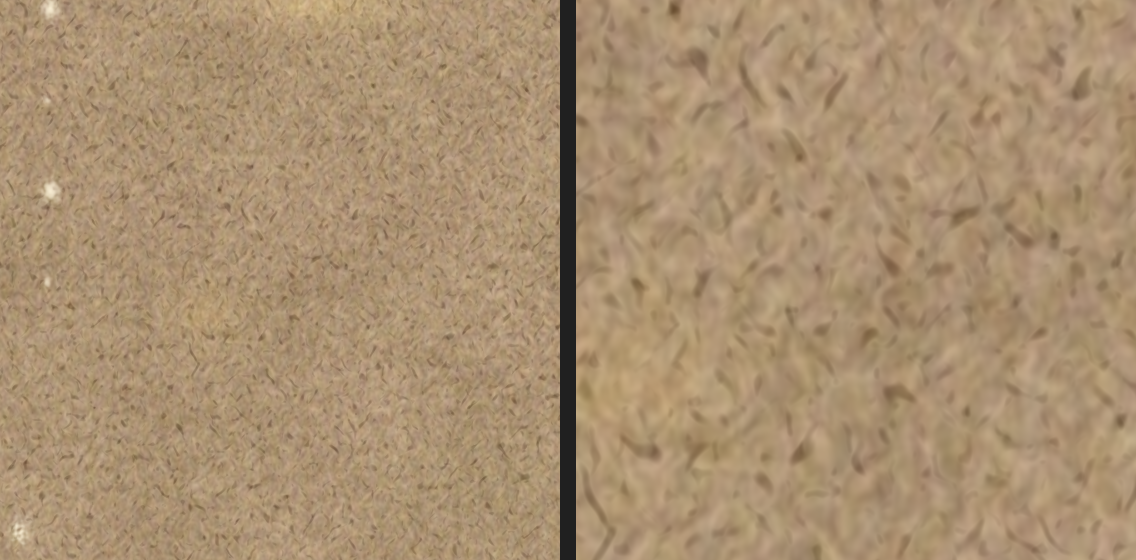
Left, the full canvas; right, a detail of the centre.
This texture is drawn by a Shadertoy shader. Its source:

```glsl
vec2 randomGradient(vec2 cell) {
    uvec2 h = uvec2(ivec2(cell) + 4096);
    uint n = h.x * 1597334677u ^ h.y * 3812015801u;
    n = (n ^ (n >> 15)) * 2246822519u;
    n = (n ^ (n >> 13)) * 3266489917u;
    n ^= n >> 16;
    float angle = float(n & 65535u) / 65536.0 * 6.28318;
    return vec2(cos(angle), sin(angle));
}

float gradientNoise(vec2 p) {
    vec2 i = floor(p), f = p - i;
    vec2 u = f * f * f * (f * (f * 6.0 - 15.0) + 10.0);
    vec2 e = vec2(1, 0);
    float low = mix(dot(randomGradient(i), f),
                    dot(randomGradient(i + e.xy), f - e.xy), u.x);
    float high = mix(dot(randomGradient(i + e.yx), f - e.yx),
                     dot(randomGradient(i + e.xx), f - e.xx), u.x);
    return mix(low, high, u.y);
}

// Upright grains, leaning left in some patches and right in others
float leaningGrain(vec2 p, vec2 scale) {
    float patchSide = smoothstep(-0.2, 0.2, gradientNoise(p * 21.0 + scale));
    vec2 leftLean = vec2(p.x + 0.45 * p.y, p.y) * scale;
    vec2 rightLean = vec2(p.x - 0.6 * p.y, p.y) * scale + 37.0;
    return mix(gradientNoise(leftLean), gradientNoise(rightLean), patchSide);
}

// Soft spot of light with a ragged rim
float glint(vec2 p, vec2 center, float radius) {
    vec2 d = (p - center) * vec2(1.0, 0.8);
    float rim = 1.0 + 0.8 * gradientNoise(p * 110.0);
    return exp(-dot(d, d) / (radius * radius * rim * rim));
}

void mainImage(out vec4 fragColor, in vec2 fragCoord) {
    vec2 p = fragCoord / iResolution.y;
    vec2 warped = p + 0.004 * vec2(gradientNoise(p * 48.0 + 5.0),
                                   gradientNoise(p * 48.0 + 71.0));

    // Layers of mottling, coarse to fine
    float tone = 0.045 * gradientNoise(p * 5.0 + 11.0)
               + 0.045 * gradientNoise(warped * 26.0 + 3.0)
               + 0.115 * leaningGrain(warped, vec2(92, 58))
               + 0.060 * gradientNoise(warped * vec2(165, 125) + 9.0);

    // Sparse dark flecks
    float flecks = smoothstep(0.16, 0.52, leaningGrain(warped + 3.7, vec2(84, 56)));
    float smallFlecks = smoothstep(0.24, 0.55, gradientNoise(warped * vec2(112, 90) + 60.0));
    tone -= 0.13 * flecks + 0.08 * smallFlecks;

    vec3 color = vec3(0.682, 0.582, 0.458) + tone * vec3(1.0, 1.0, 0.93);

    // Faint drift between pink, olive and yellow
    color += vec3(0.022, -0.012, 0.012) * gradientNoise(p * vec2(64, 38) + 20.0);
    color += vec3(0.008, 0.004, -0.045) * gradientNoise(p * vec2(52, 34) + 90.0);
    color += vec3(0.010, -0.002, 0.012) * gradientNoise(p * 4.0 + 50.0);

    // Warm pale stains
    vec2 topStain = (p - vec2(0.57, 1.0)) / vec2(0.14, 0.06);
    vec2 middleStain = (p - vec2(0.37, 0.44)) / vec2(0.06, 0.05);
    color += vec3(0.10, 0.09, 0.045) * exp(-dot(topStain, topStain));
    color += vec3(0.045, 0.035, 0.0) * exp(-dot(middleStain, middleStain));

    // Column of glints, large and small in turn, and one in the corner
    float light = 0.0;
    for (int k = 0; k < 4; k++) {
        bool large = k % 2 == 0;
        vec2 center = vec2(0.09 - 0.006 * float(k % 2), 0.985 - 0.163 * float(k));
        light += (large ? 0.9 : 0.6) * glint(p, center, large ? 0.013 : 0.006);
    }
    float speckle = 0.6 + 0.9 * gradientNoise(p * 120.0 + 7.0);
    light += speckle * glint(p, vec2(0.037, 0.05), 0.016);
    color = mix(color, vec3(1.0, 0.96, 0.86), clamp(light, 0.0, 1.0));

    fragColor = vec4(color, 1.0);
}
```
